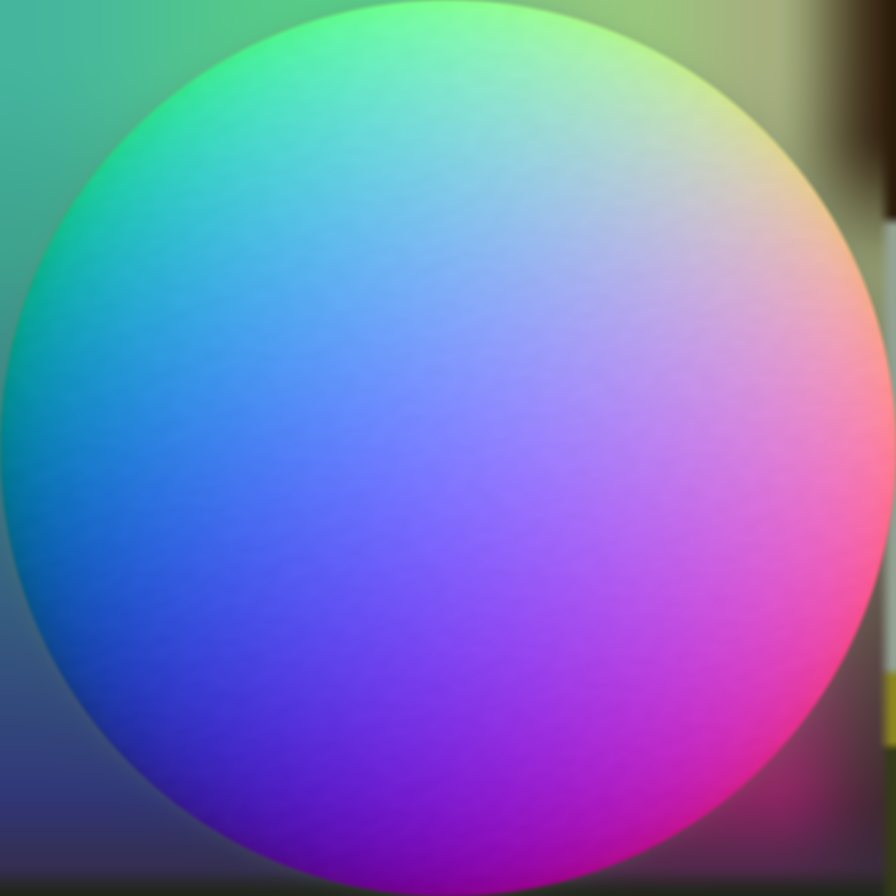
A Shadertoy shader for this texture map:

```glsl
#define RADIUS 0.5
#define EDGE_SOFTNESS 0.004
#define RIM_WIDTH 0.010
#define RIM_STRENGTH 0.16
#define STRIP_X 0.988
#define STRIP_BLUR 0.010
#define GRAIN_SCALE 34.0
#define GRAIN_AMOUNT 0.012

vec2 hashGradient(vec2 cell) {
    float h = fract(sin(dot(cell, vec2(127.1, 311.7))) * 43758.5);
    float angle = 6.2832 * h;
    return vec2(cos(angle), sin(angle));
}

float gradientNoise(vec2 p) {
    vec2 i = floor(p), f = fract(p);
    vec2 u = f * f * f * (f * (f * 6.0 - 15.0) + 10.0);
    vec2 e = vec2(0.0, 1.0);
    float a = dot(hashGradient(i), f);
    float b = dot(hashGradient(i + e.yx), f - e.yx);
    float c = dot(hashGradient(i + e.xy), f - e.xy);
    float d = dot(hashGradient(i + e.yy), f - e.yy);
    return mix(mix(a, b, u.x), mix(c, d, u.x), u.y);
}

// Sphere normal packed into colour
vec3 normalColor(vec2 p) {
    float z = sqrt(max(0.0, 1.0 - dot(p, p)));
    vec3 n = normalize(vec3(p, z));
    return n * 0.5 + 0.5;
}

// Soft colour fields that fill the four corners
vec3 cornerColor(vec2 uv) {
    vec3 teal = vec3(0.27, 0.71, 0.62);
    vec3 leaf = vec3(0.34, 0.80, 0.53);
    vec3 sand = vec3(0.65, 0.69, 0.50);
    vec3 umber = vec3(0.20, 0.13, 0.06);
    vec3 indigo = vec3(0.19, 0.21, 0.47);
    vec3 plum = vec3(0.56, 0.14, 0.39);
    vec3 dusk = vec3(0.25, 0.16, 0.19);

    vec3 top = mix(teal, leaf, smoothstep(0.0, 0.36, uv.x));
    top = mix(top, vec3(0.60, 0.78, 0.49), smoothstep(0.36, 0.74, uv.x));
    top = mix(top, sand, smoothstep(0.70, 0.86, uv.x));
    float shade = smoothstep(0.86, 1.0, uv.x) * smoothstep(0.68, 0.86, uv.y);
    top = mix(top, umber, shade);
    top *= mix(0.90, 1.0, smoothstep(0.70, 0.95, uv.y));

    vec3 bottom = mix(indigo, plum, smoothstep(0.35, 0.75, uv.x));
    bottom = mix(bottom, dusk, smoothstep(0.86, 1.0, uv.x));
    vec3 color = mix(bottom, top, clamp((uv.y - 0.10) / 0.62, 0.0, 1.0));

    // Lower border falls into a dark olive band
    color = mix(color, vec3(0.21, 0.17, 0.25), 0.75 * (1.0 - smoothstep(0.01, 0.13, uv.y)));
    return mix(vec3(0.13, 0.15, 0.11), color, smoothstep(0.0, 0.035, uv.y));
}

// Narrow stacked bands along the right border
vec3 stripColor(float y) {
    vec3 color = vec3(0.20, 0.23, 0.09);
    color = mix(color, vec3(0.55, 0.53, 0.12), smoothstep(0.160, 0.174, y));
    color = mix(color, vec3(0.58, 0.64, 0.58), smoothstep(0.242, 0.258, y));
    return mix(color, vec3(0.17, 0.11, 0.04), smoothstep(0.745, 0.762, y));
}

void mainImage(out vec4 fragColor, in vec2 fragCoord) {
    vec2 uv = fragCoord / iResolution.xy;
    vec2 p = (uv - 0.5) / RADIUS;
    float dist = length(uv - 0.5) - RADIUS;

    vec3 backdrop = cornerColor(uv);
    float strip = smoothstep(STRIP_X - STRIP_BLUR, STRIP_X + STRIP_BLUR, uv.x);
    backdrop = mix(backdrop, stripColor(uv.y), strip);

    // Faint grey rim just outside the disc
    float rim = exp(-max(dist, 0.0) / RIM_WIDTH);
    backdrop = mix(backdrop, vec3(0.40, 0.50, 0.42), RIM_STRENGTH * rim);

    // Slanted grain over the ball
    vec2 slanted = vec2(uv.x + uv.y, 2.0 * (uv.y - 0.4 * uv.x)) * GRAIN_SCALE;
    vec3 ball = normalColor(p) + GRAIN_AMOUNT * gradientNoise(slanted);

    float aa = max(EDGE_SOFTNESS, 1.0 / iResolution.y);
    float inside = 1.0 - smoothstep(-aa, aa, dist);
    fragColor = vec4(clamp(mix(backdrop, ball, inside), 0.0, 1.0), 1.0);
}
```
